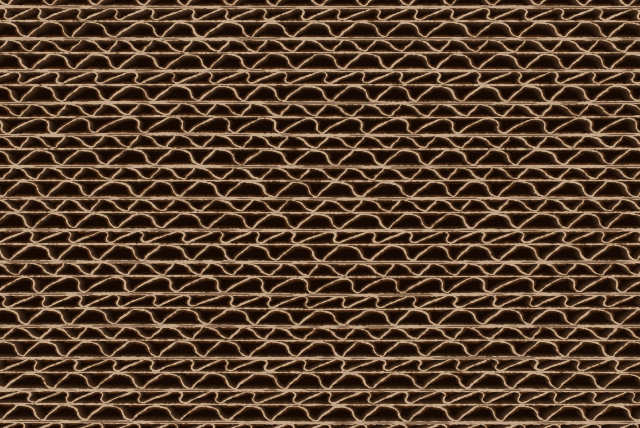
Reproduce this texture procedurally as a WebGL 1 fragment shader.

```glsl
precision highp float;
// Stacked double-wall corrugated cardboard seen edge on, with dark receding channels.
uniform vec2 u_resolution;

const float BOARDS = 13.4;      // boards per canvas height
const float SPLIT = 0.56;       // share of a board taken by its tall flute
const float TAU = 6.28318;

float hash(vec2 p) {
  return fract(sin(dot(p, vec2(127.1, 311.7))) * 4375.85);
}

float noise(vec2 p) {
  vec2 i = floor(p), f = fract(p);
  f = f * f * (3.0 - 2.0 * f);
  return mix(mix(hash(i), hash(i + vec2(1.0, 0.0)), f.x),
             mix(hash(i + vec2(0.0, 1.0)), hash(i + vec2(1.0, 1.0)), f.x), f.y);
}

// Signed distance to the wavy sheet inside a layer of height h.
float flute(float x, float y, float h, float id, float small) {
  float seed = hash(vec2(id, 3.7));
  float period = mix(0.105, 0.088, small) * (0.97 + 0.06 * seed);
  float wobble = noise(vec2(x * 9.0, id * 5.0));
  float theta = TAU * (x / period + seed * 7.0 + 0.16 * wobble);
  float bulge = mix(0.42, 0.15, small);
  float shear = mix(0.6, 1.6, small) * (hash(vec2(id, 9.1)) < 0.35 ? -1.0 : 1.0);
  float hook = 0.35 * sin(TAU * y / h);
  float phase = theta + bulge * cos(theta) + shear * (y / h - 0.5) + hook;
  float amp = 0.38 + 0.06 * noise(vec2(x * 14.0, id * 3.0 + 40.0));
  float slope = amp * cos(phase);
  vec2 grad = vec2(h * slope * TAU / period * (1.0 - bulge * sin(theta)),
                   1.0 - slope * (shear + 0.35 * TAU * cos(TAU * y / h)));
  float curve = h * (0.52 + amp * sin(phase));
  return abs(y - curve) / max(length(grad), 0.65) - 0.0027;
}

// Signed distance to the nearest paper: double liner, thin liner or flute.
float paper(vec2 p) {
  p.y += 0.004 * (noise(p * vec2(2.5, 7.0)) - 0.5);
  float t = p.y * BOARDS - 0.18;
  float board = floor(t), v = fract(t);
  float small = step(SPLIT, v);
  float h = mix(SPLIT, 1.0 - SPLIT, small) / BOARDS;
  float y = (v - SPLIT * small) / BOARDS;
  float d = min(v, 1.0 - v) / BOARDS - 0.0043;
  d = min(d, abs(v - SPLIT) / BOARDS - 0.0025);
  d = min(d, flute(p.x, y, h, board * 2.0 + small, small));
  // torn fibres and uneven thickness
  float tear = noise(p * 210.0) - 0.5;
  float swell = noise(p * 55.0 + 17.0) - 0.5;
  return d - 0.0018 * tear - 0.0015 * swell;
}

void main() {
  vec2 p = gl_FragCoord.xy / u_resolution.y;
  vec2 center = vec2(0.5 * u_resolution.x / u_resolution.y, 0.5);
  float soft = 0.9 / u_resolution.y;
  vec3 shadow = vec3(0.085, 0.037, 0.01);
  vec3 umber = vec3(0.29, 0.16, 0.07);
  vec3 brown = vec3(0.45, 0.31, 0.20);
  vec3 tan1 = vec3(0.62, 0.49, 0.36);
  vec3 cream = vec3(0.77, 0.66, 0.55);

  // channel gloom, warmer beside the paper
  float d = paper(p);
  vec3 color = mix(umber, shadow, smoothstep(0.0, 0.0075, d));

  // channel walls receding to the center, drawn back to front
  for (int i = 10; i >= 1; i--) {
    float depth = float(i) / 10.0;
    vec2 q = center + (p - center) * (1.0 + 0.026 * depth);
    vec3 wall = mix(brown * 0.85, shadow, sqrt(depth));
    wall *= 0.9 + 0.2 * noise(q * vec2(160.0, 90.0));
    color = mix(color, wall, smoothstep(soft, -soft, paper(q)));
  }

  // cut edges: pale cores, brown rims, mottled pulp
  float grain = noise(p * vec2(150.0, 230.0));
  float patches = noise(p * 38.0 + 5.0);
  float core = smoothstep(0.0005, -0.0024, d);
  vec3 edge = mix(brown, tan1, smoothstep(0.0, 0.45, core + 0.3 * (grain - 0.4)));
  edge = mix(edge, cream, smoothstep(0.35, 0.95, core * 0.75 + 0.35 * patches + 0.25 * (grain - 0.5)));

  // broken dark seam where two boards meet
  float warped = p.y + 0.004 * (noise(p * vec2(2.5, 7.0)) - 0.5);
  float seam = abs(fract(warped * BOARDS + 0.32) - 0.5) / BOARDS;
  float gap = smoothstep(0.35, 0.65, noise(vec2(p.x * 30.0, floor(warped * BOARDS + 0.32) * 4.0)));
  edge = mix(edge, brown * 0.8, 0.75 * gap * smoothstep(0.0007 + soft, 0.0003, seam));

  color = mix(color, edge, smoothstep(soft, -soft, d));
  gl_FragColor = vec4(color, 1.0);
}
```
